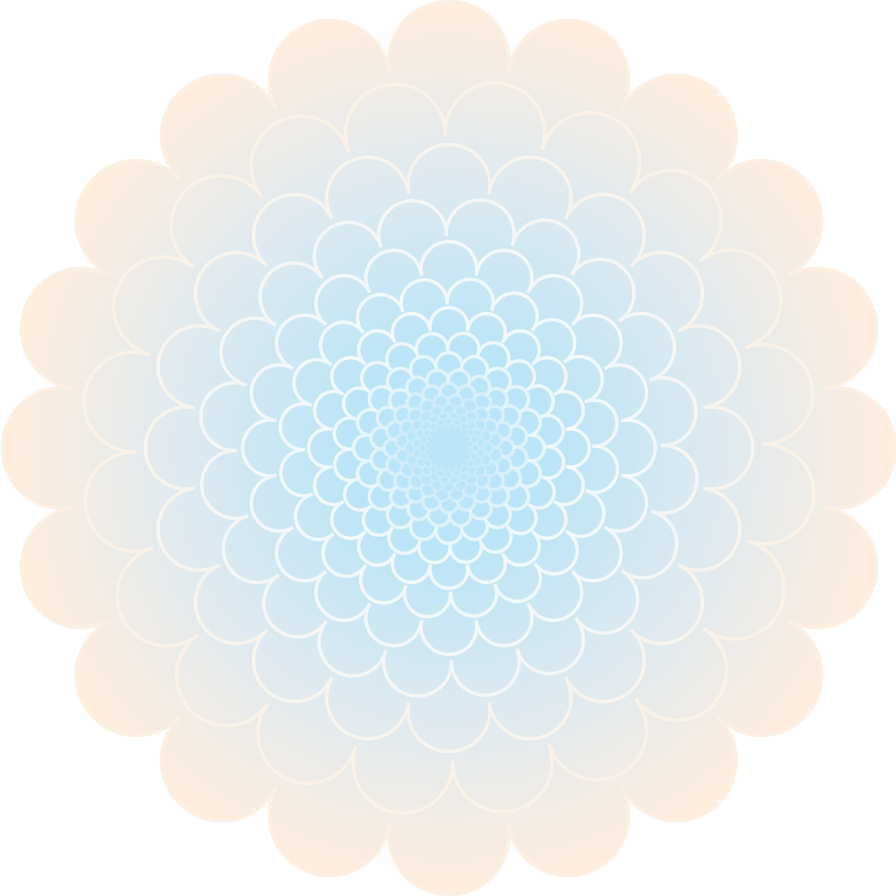
A WebGL 1 fragment shader for this pattern:

```glsl
precision highp float;
// A round rosette of nested scalloped petal rings, pale blue at the heart and peach at the rim.

uniform vec2 u_resolution;

const float PI = 3.14159265;
const float PETALS = 20.0;

// Signed distance to one ring: touching round petals joined to an inner disc
float scallopDistance(vec2 p, float ringRadius, float turn) {
  float sector = 2.0 * PI / PETALS;
  float angle = mod(atan(p.y, p.x) - turn + 0.5 * sector, sector) - 0.5 * sector;
  float r = length(p);
  vec2 folded = r * vec2(cos(angle), sin(angle));
  float petal = length(folded - vec2(ringRadius, 0.0)) - ringRadius * sin(0.5 * sector);
  return min(petal, r - ringRadius * cos(0.5 * sector));
}

// Radial wash: sky blue, misty grey, peach
vec3 petalWash(float r) {
  float t = clamp((r - 0.112) / 0.382, 0.0, 1.0);
  vec3 sky = vec3(0.73, 0.895, 0.968);
  vec3 mist = vec3(0.87, 0.915, 0.94);
  vec3 peach = vec3(1.0, 0.93, 0.865);
  return mix(mix(sky, mist, min(2.0 * t, 1.0)), peach, max(2.0 * t - 1.0, 0.0));
}

void main() {
  float canvas = min(u_resolution.x, u_resolution.y);
  vec2 p = (gl_FragCoord.xy - 0.5 * u_resolution) / canvas - vec2(0.001, 0.0);
  float pixel = 1.0 / canvas;
  vec3 wash = petalWash(length(p));
  vec3 color = vec3(1.0);

  // Rings stack from the rim inward, each covering the one before
  float ringRadius = 0.431;
  for (int i = 0; i < 16; i++) {
    float ring = float(i);
    float turn = mod(ring, 2.0) * (PI / PETALS + 0.012);
    float d = scallopDistance(p, ringRadius, turn);
    color = mix(color, wash, smoothstep(0.7, -0.7, d / pixel));

    // Outlines turn from peach to white, then fade towards the heart
    float halfWidth = min(0.0019, 0.032 * ringRadius);
    float line = 1.0 - smoothstep(-0.7, 0.7, (abs(d) - halfWidth) / pixel);
    vec3 lineColor = mix(vec3(0.995, 0.935, 0.875), vec3(0.955, 0.98, 0.995), smoothstep(-1.0, 5.0, ring));
    float strength = 0.95 - 0.7 * smoothstep(6.0, 13.0, ring);
    color = mix(color, lineColor, line * strength);
    ringRadius *= 0.8245;
  }

  gl_FragColor = vec4(color, 1.0);
}
```
